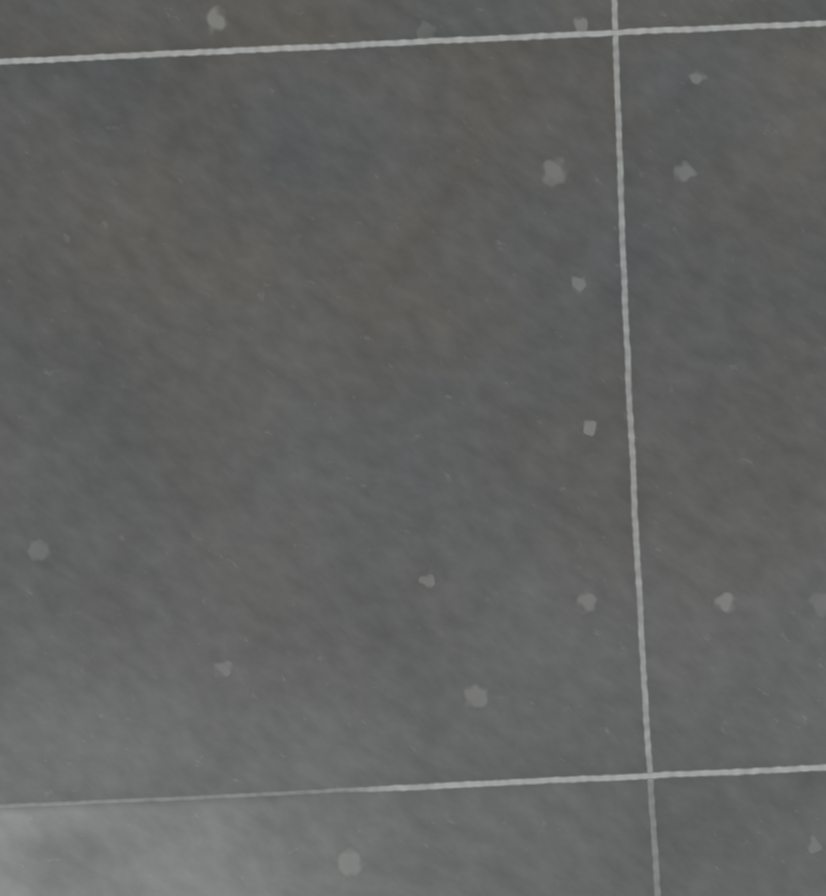
This texture is drawn by a Shadertoy shader. Its source:

```glsl
// Dark slate floor tiles with pale, slightly skewed grout, stains and a soft sheen.

const vec3 SLATE = vec3(0.355, 0.360, 0.358);
const vec3 GROUT = vec3(0.640, 0.650, 0.645);
const vec3 STAIN = vec3(0.560, 0.565, 0.550);
const vec3 WARM_TINT = vec3(0.022, 0.004, -0.018);
const vec2 TILE_SIZE = vec2(0.850, 0.831);   // in canvas heights
const float ROW_START = 0.100;               // height of the lower joint at the left edge
const float ROW_SLOPE = 0.047;
const vec3 COLUMN_CURVE = vec3(0.734, -0.068, 0.020); // joint x as a quadratic in y
const float GROUT_HALF_WIDTH = 0.0033;
const float STAIN_CELL = 0.145;
const float STAIN_CHANCE = 0.22;
const float GRAIN_ANGLE = -0.6;
const float GRAIN_STRENGTH = 0.055;

vec2 hash2(vec2 p) {
    vec3 q = fract(p.xyx * vec3(0.1031, 0.1030, 0.0973));
    q += dot(q, q.yzx + 33.33);
    return fract((q.xx + q.yz) * q.zy);
}

float cornerSlope(vec2 cell, vec2 offset) {
    float angle = 6.28318 * hash2(cell + 57.0).x;
    return dot(vec2(cos(angle), sin(angle)), offset);
}

float gradientNoise(vec2 p) {
    vec2 i = floor(p), f = fract(p);
    vec2 w = f * f * f * (f * (f * 6.0 - 15.0) + 10.0);
    vec2 e = vec2(1.0, 0.0);
    float low = mix(cornerSlope(i, f), cornerSlope(i + e, f - e), w.x);
    float high = mix(cornerSlope(i + e.yx, f - e.yx), cornerSlope(i + 1.0, f - 1.0), w.x);
    return mix(low, high, w.y);
}

float fbm(vec2 p) {
    float sum = 0.0, amplitude = 0.5;
    for (int i = 0; i < 5; i++) {
        sum += amplitude * gradientNoise(p);
        p = mat2(1.6, 1.2, -1.2, 1.6) * p + 11.3;
        amplitude *= 0.55;
    }
    return sum;
}

// Distance to the nearest joint of a row of joints with the given spacing
float jointDistance(float x, float spacing) {
    return abs(x - spacing * round(x / spacing));
}

float line(float d, float halfWidth, float blur) {
    return 1.0 - smoothstep(halfWidth - blur, halfWidth + blur, d);
}

// Sparse round marks, one candidate per cell
float stains(vec2 p) {
    vec2 cell = floor(p / STAIN_CELL);
    vec2 pick = hash2(cell + 3.0), shape = hash2(cell + 19.0);
    vec2 centre = (cell + 0.25 + 0.5 * hash2(cell + 41.0)) * STAIN_CELL;
    float radius = mix(0.007, 0.016, shape.x);
    float d = length(p - centre) + 0.008 * gradientNoise(p * 90.0);
    float mark = 1.0 - smoothstep(0.55 * radius, 1.15 * radius, d);
    return mark * step(pick.x, STAIN_CHANCE) * mix(0.22, 0.65, shape.y);
}

void mainImage(out vec4 fragColor, in vec2 fragCoord) {
    vec2 p = fragCoord / iResolution.y;
    float blur = max(0.0018, 0.8 / iResolution.y);

    // Tile coordinates, measured from the lower joint crossing
    float rowPos = p.y - ROW_START - ROW_SLOPE * p.x;
    float columnPos = p.x - dot(COLUMN_CURVE, vec3(1.0, p.y, p.y * p.y));
    vec2 tile = floor(vec2(columnPos, rowPos) / TILE_SIZE);

    // Slanted grain, cloudy patches and fine flecks, shifted for each tile
    float c = cos(GRAIN_ANGLE), s = sin(GRAIN_ANGLE);
    vec2 q = p + 7.0 * tile;
    vec2 grainPos = mat2(c, -s, s, c) * q;
    float grain = fbm(grainPos * vec2(28.0, 52.0));
    float cloud = fbm(q * 5.0);
    float flecks = smoothstep(0.22, 0.55, fbm(grainPos * vec2(42.0, 65.0) + 31.0));
    vec3 color = SLATE + 0.045 * cloud + GRAIN_STRENGTH * grain + 0.06 * flecks;
    color += WARM_TINT * (0.2 + 1.6 * fbm(q * 3.5 + 5.0)) * smoothstep(0.1, 0.8, p.y);

    // Window sheen: gentle over the floor, strong on the lowest row at the left
    float lowLeft = 1.0 - smoothstep(0.0, 0.75, p.x);
    color += 0.035 * (1.0 - smoothstep(0.1, 0.75, p.y));
    color += 0.065 * lowLeft * (1.0 - smoothstep(0.08, 0.32, p.y));
    float lowerRow = 1.0 - smoothstep(-0.012, 0.004, rowPos);
    color += lowerRow * lowLeft * (0.07 + 0.12 * cloud);

    color = mix(color, STAIN, stains(p));

    // Grout: worn edges, thin and faint along the left of the lower joint
    float wear = gradientNoise(p * 110.0);
    float rowDist = jointDistance(rowPos + 0.0012 * gradientNoise(p * 14.0), TILE_SIZE.y);
    float columnDist = jointDistance(columnPos + 0.0012 * gradientNoise(p * 12.0), TILE_SIZE.x);
    float isLower = 1.0 - step(0.5, rowPos / TILE_SIZE.y);
    float faded = isLower * (1.0 - smoothstep(0.36, 0.46, p.x));
    float halfWidth = GROUT_HALF_WIDTH + 0.0009 * wear;
    float rowLine = line(rowDist, halfWidth * mix(1.0, 0.6, faded), blur);
    rowLine *= mix(0.92, 0.42, faded) + 0.2 * wear;
    float columnLine = line(columnDist, halfWidth, blur) * (0.74 + 0.25 * wear);
    columnLine *= mix(1.0, 0.65, lowerRow);
    color -= 0.02 * exp(-min(rowDist, columnDist) / 0.010);
    color = mix(color, GROUT, clamp(max(rowLine, columnLine), 0.0, 1.0));

    fragColor = vec4(clamp(color, 0.0, 1.0), 1.0);
}
```
